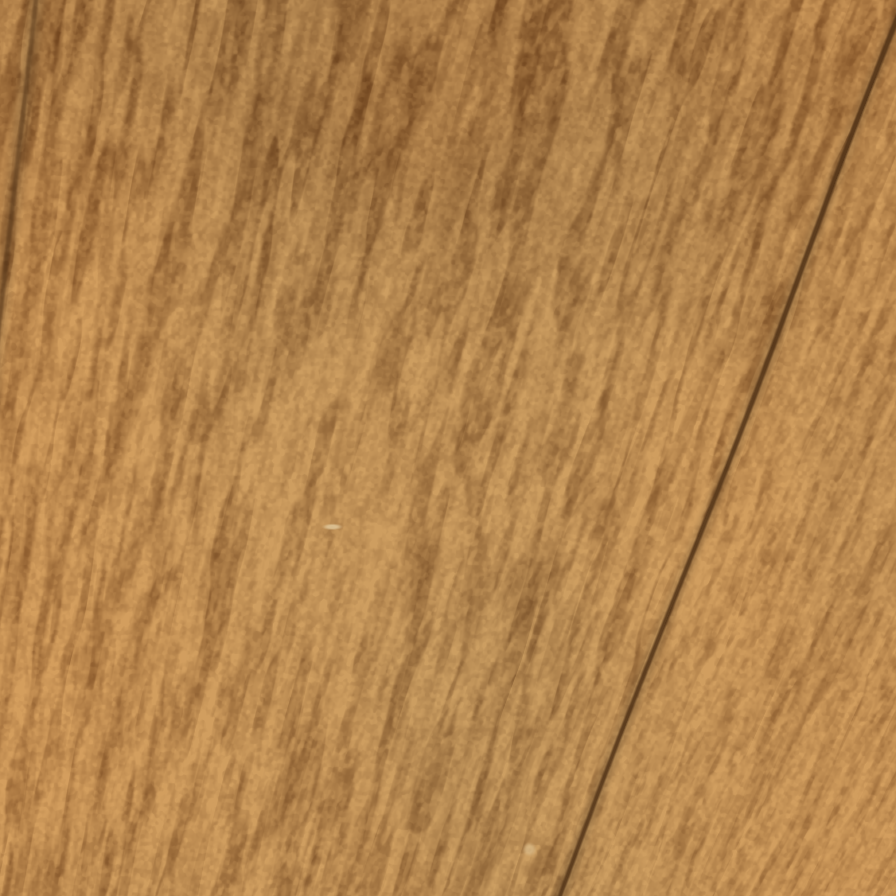
Write a Shadertoy shader that draws this texture.

```glsl
const vec3 DEEP_BROWN = vec3(0.48, 0.31, 0.15);
const vec3 PALE_OAK = vec3(0.795, 0.605, 0.365);
const vec3 SEAM_BROWN = vec3(0.32, 0.20, 0.09);
const vec3 FLECK_CREAM = vec3(0.88, 0.78, 0.60);
const float LEFT_SEAM = -0.074;
const float RIGHT_SEAM = 0.625;
const float TAU = 6.28318;

vec3 hash3(vec2 cell) {
    vec3 q = fract(cell.xyx * vec3(0.1031, 0.1030, 0.0973));
    q += dot(q, q.yxz + 33.33);
    return fract((q.xxy + q.yzz) * q.zyx);
}

// Smooth cellular noise: random cell values blended by distance, centred on zero
float cellNoise(vec2 p) {
    vec2 base = floor(p);
    float total = 0.0, weights = 0.0;
    for (int j = -1; j <= 1; j++) {
        for (int i = -1; i <= 1; i++) {
            vec2 cell = base + vec2(i, j);
            vec3 rnd = hash3(cell);
            vec2 away = cell + 0.15 + 0.7 * rnd.xy - p;
            float weight = exp(-5.0 * dot(away, away));
            total += weight * rnd.z;
            weights += weight;
        }
    }
    return total / weights - 0.5;
}

// Fans the grain out: x is constant along a fibre, y runs up the board
vec2 grainSpace(vec2 uv) {
    return vec2((uv.x - 0.143 * uv.y) / (1.0 + 0.388 * uv.y), uv.y);
}

// Nested arches around a centre fibre, turning into streaks at the sides
float archPhase(vec2 g, float centre) {
    float offset = g.x - centre;
    float d = sqrt(offset * offset + 0.0004);
    return 2.1 * (g.y - 0.67) + 7.0 * d + 46.0 * d * d;
}

// Dark growth bands with edges torn into short splinters along the fibres
float growthBands(vec2 g, float phase) {
    float tear = 0.75 * cellNoise(g * vec2(85.0, 11.0));
    float drift = 0.45 * cellNoise(g * vec2(14.0, 5.0) + 7.0);
    float wave = cos(TAU * (phase + tear + drift));
    float splinters = 1.5 * cellNoise(g * vec2(115.0, 20.0) + 21.0);
    return smoothstep(-0.45, 0.95, wave + splinters);
}

// Short separate dark dashes along the fibres
float dashes(vec2 g) {
    return smoothstep(0.04, 0.34, cellNoise(g * vec2(105.0, 13.0) + 41.0));
}

float seamLine(float distanceToSeam, float halfWidth, float blur) {
    return 1.0 - smoothstep(halfWidth, halfWidth + blur, abs(distanceToSeam));
}

float fleck(vec2 uv, vec2 centre, vec2 size) {
    return 1.0 - smoothstep(0.4, 1.3, length((uv - centre) / size));
}

void mainImage(out vec4 fragColor, in vec2 fragCoord) {
    vec2 uv = fragCoord / iResolution.xy;
    vec2 g = grainSpace(uv);
    float spread = 1.0 + 0.388 * uv.y;
    float pixel = 1.0 / iResolution.y;

    // Board layout
    float rightBoard = step(RIGHT_SEAM, g.x);
    vec2 board = g + vec2(0.0, 5.3 * rightBoard);
    float phase = mix(archPhase(g, 0.292), 38.0 * g.x + 1.2 * g.y, rightBoard);
    float bands = growthBands(board, phase);

    // Fibres, pores and broad patches
    float fibres = cellNoise(board * vec2(150.0, 13.0) + 3.0);
    float pores = cellNoise(board * vec2(210.0, 85.0) + 11.0);
    float dust = cellNoise(uv * 230.0);
    float patches = cellNoise(uv * vec2(4.5, 3.5) + 17.0);

    // Light falls off towards the top, most of all above the arches
    float topShade = smoothstep(0.5, 1.0, uv.y);
    vec2 knotOffset = (uv - vec2(0.46, 0.87)) / vec2(0.17, 0.20);
    float knotShade = exp(-dot(knotOffset, knotOffset));
    vec2 tongueOffset = (g - vec2(0.28, 0.40)) / vec2(0.06, 0.15);
    float tongue = exp(-dot(tongueOffset, tongueOffset));

    float bandDepth = mix(0.29, 0.17, rightBoard) + 0.06 * topShade;
    float tone = 0.90 - bandDepth * bands * (1.0 - 0.5 * tongue);
    tone -= mix(0.16, 0.10, rightBoard) * dashes(board) * (1.0 - 0.7 * tongue);
    tone -= mix(0.17, 0.08, rightBoard) * topShade + 0.15 * knotShade;
    tone += 0.22 * fibres + 0.10 * patches;
    tone += pores * (0.22 + 0.20 * bands) + 0.24 * dust;
    vec3 color = mix(DEEP_BROWN, PALE_OAK, clamp(tone, -0.1, 1.05));

    // Orange warmth at the sides, olive in the middle
    float warmth = smoothstep(0.12, 0.5, abs(uv.x - 0.5)) + 0.9 * patches - 0.3;
    color += warmth * vec3(0.022, 0.0, -0.010);

    // Seams with soft shadows
    float rightDistance = (g.x - RIGHT_SEAM) * spread + 0.002 * sin(uv.y * 9.0);
    float leftDistance = (g.x - LEFT_SEAM) * spread;
    float shadow = seamLine(rightDistance, 0.0, 0.014) + seamLine(leftDistance, 0.0, 0.016);
    float gap = seamLine(rightDistance, 0.0006 + 0.0007 * uv.y, 0.0026 + pixel);
    gap = max(gap, 0.55 * seamLine(leftDistance, 0.0005, 0.003 + pixel));
    color *= 1.0 - 0.16 * shadow;
    color = mix(color, SEAM_BROWN, 0.85 * gap);

    // Pale scuffs
    float scuffs = fleck(uv, vec2(0.371, 0.412), vec2(0.010, 0.0032));
    scuffs = max(scuffs, 0.6 * fleck(uv, vec2(0.591, 0.052), vec2(0.007, 0.007)));
    color = mix(color, FLECK_CREAM, 0.85 * scuffs);

    fragColor = vec4(clamp(color, 0.0, 1.0), 1.0);
}
```
